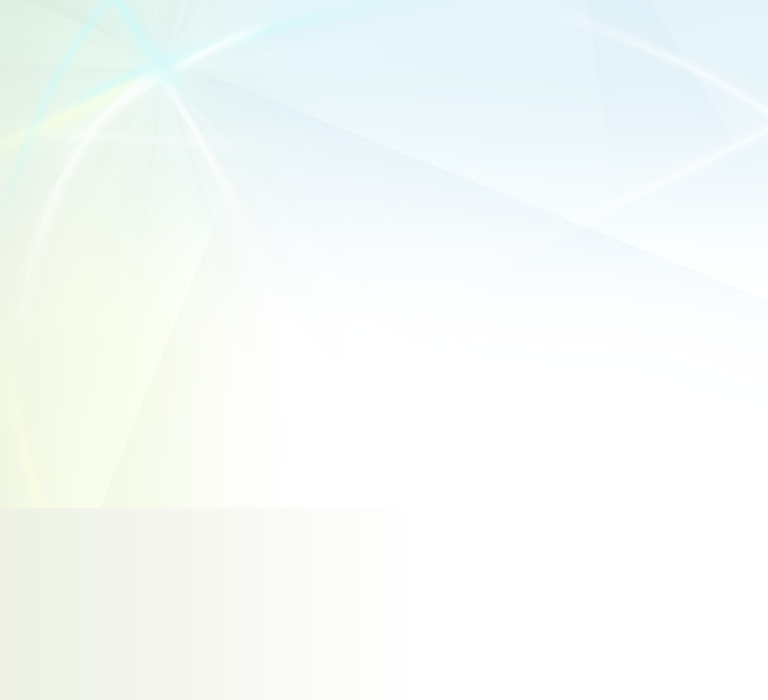
Give the GLSL for this background, as a Shadertoy shader.

```glsl
// Pale aurora backdrop: curved light ribbons and soft facets fading to white over a banded panel
#define HEIGHT 0.909
#define PANEL_TOP 0.660
#define PANEL_WIDTH 0.55
#define STRANDS 5
#define SEGMENTS 12
#define SPREAD 0.05
#define SKY_TINT vec3(0.108, 0.045, 0.022)
#define MINT_TINT vec3(0.105, 0.042, 0.090)
#define LIME_TINT vec3(0.036, 0.014, 0.090)
#define PANEL_TINT vec3(0.070, 0.055, 0.108)
#define CYAN vec3(0.80, 0.98, 0.98)
#define CREAM vec3(0.98, 1.00, 0.88)

float hash(float n) { return fract(sin(n * 12.9898) * 43758.5453); }

float noise(float x) {
    float f = fract(x);
    return mix(hash(floor(x)), hash(floor(x) + 1.0), f * f * (3.0 - 2.0 * f));
}

// Signed distance from a line; positive is below a rightward line
float side(vec2 q, vec2 a, vec2 b) {
    vec2 e = normalize(b - a);
    return e.x * (q.y - a.y) - e.y * (q.x - a.x);
}

// Shade that starts at a crisp edge and decays with distance
float facet(float d, float falloff) {
    return smoothstep(-0.001, 0.001, d) * exp(-max(d, 0.0) / falloff);
}

vec2 bezier(vec2 a, vec2 b, vec2 c, float t) {
    return mix(mix(a, b, t), mix(b, c, t), t);
}

// Glow around a quadratic curve, tapered at both ends
float strand(vec2 q, vec2 a, vec2 b, vec2 c, float width) {
    float nearest = 9.0, along = 0.0;
    vec2 p0 = a;
    for (int i = 1; i <= SEGMENTS; i++) {
        vec2 p1 = bezier(a, b, c, float(i) / float(SEGMENTS));
        vec2 e = p1 - p0;
        float h = clamp(dot(q - p0, e) / dot(e, e), 0.0, 1.0);
        float d = length(q - p0 - e * h);
        if (d < nearest) {
            nearest = d;
            along = (float(i) - 1.0 + h) / float(SEGMENTS);
        }
        p0 = p1;
    }
    float core = exp(-nearest * nearest / (width * width));
    float halo = 0.22 * exp(-nearest / (width * 4.0));
    return (core + halo) * smoothstep(0.0, 0.2, along) * (1.0 - smoothstep(0.4, 1.0, along));
}

// Thin and wide strands that fan out from one path
void ribbon(inout vec3 col, vec2 q, vec2 a, vec2 b, vec2 c, float width, vec3 tint, float strength) {
    float glow = 0.0;
    for (int i = 0; i < STRANDS; i++) {
        float n = float(i) + 7.0 * a.x + 3.0 * c.y;
        vec2 jitter = (vec2(hash(n), hash(n + 5.3)) - 0.5) * SPREAD;
        float thin = mix(0.35, 1.2, hash(n + 2.1));
        glow += strand(q, a + jitter * 0.4, b - jitter * 0.3, c + jitter, width * thin);
    }
    col = mix(col, tint, 0.9 * (1.0 - exp(-glow * strength)));
}

void mainImage(out vec4 fragColor, in vec2 fragCoord) {
    // Width is one unit, y grows downward from the top edge
    vec2 uv = fragCoord / iResolution.xy;
    vec2 q = vec2(uv.x, (1.0 - uv.y) * HEIGHT);

    // Mint and blue wash from the top, lime wash from the left
    float skyFade = 1.0 - smoothstep(0.0, 0.47, q.y);
    float limeFade = (1.0 - smoothstep(0.10, 0.41, q.x)) * smoothstep(0.08, 0.50, q.y);
    vec3 col = vec3(1.0);
    col -= mix(MINT_TINT, SKY_TINT, smoothstep(0.05, 0.42, q.x)) * skyFade;
    col -= LIME_TINT * limeFade;
    col -= vec3(0.020, 0.020, 0.018) * (1.0 - smoothstep(0.0, 0.11, q.x));

    // Faint streaks that radiate from the bright knot
    vec2 knot = q - vec2(0.213, 0.090);
    float angle = atan(knot.y, -knot.x);
    float streaks = noise(angle * 9.0) + 0.6 * noise(angle * 27.0) - 0.8;
    col += 0.022 * streaks * exp(-length(knot) / 0.20) * smoothstep(0.0, 0.06, length(knot));

    // Long diagonal facet and the lime facet
    float diagonal = side(q, vec2(0.03, 0.0), vec2(1.0, 0.39));
    col -= vec3(0.020, 0.010, 0.004) * facet(diagonal, 0.06) * smoothstep(0.15, 0.32, q.x);
    col += vec3(0.010, 0.010, 0.006) * facet(-diagonal, 0.10) * smoothstep(0.20, 0.45, q.x);
    col -= vec3(0.020, 0.018, 0.016) * facet(-diagonal, 0.05) * (1.0 - smoothstep(0.10, 0.22, q.x));
    float limeEdge = side(q, vec2(0.293, 0.26), vec2(0.130, 0.66));
    float limeRange = smoothstep(0.22, 0.36, q.y);
    col += vec3(0.009, 0.009, 0.010) * facet(limeEdge, 0.10) * limeRange;
    col -= vec3(0.008, 0.007, 0.010) * facet(-limeEdge, 0.08) * limeRange;

    // Small facets at the upper right
    float wedge = side(q, vec2(0.885, 0.065), vec2(1.0, 0.255));
    float rib = side(q, vec2(0.765, 0.0), vec2(0.795, 0.22));
    float ray = side(q, vec2(0.56, 0.395), vec2(1.0, 0.160));
    float rightFade = 1.0 - smoothstep(0.10, 0.28, q.y);
    col -= vec3(0.018, 0.014, 0.005) * facet(wedge, 0.06) * rightFade;
    col -= vec3(0.012, 0.010, 0.004) * facet(-rib, 0.08) * rightFade;
    col -= vec3(0.012, 0.006, 0.002) * facet(ray, 0.06) * smoothstep(0.54, 0.75, q.x);

    // Ribbons on the left
    ribbon(col, q, vec2(0.23, 0.08), vec2(0.07, 0.16), vec2(-0.10, 0.24), 0.009, CREAM, 0.35);
    ribbon(col, q, vec2(0.24, 0.07), vec2(0.03, 0.17), vec2(0.005, 0.56), 0.004, vec3(1.0), 0.30);
    ribbon(col, q, vec2(0.18, -0.04), vec2(0.03, 0.10), vec2(0.00, 0.36), 0.004, CYAN, 0.25);
    ribbon(col, q, vec2(0.07, 0.72), vec2(0.02, 0.57), vec2(-0.02, 0.36), 0.005, CREAM, 0.25);
    ribbon(col, q, vec2(0.01, 0.165), vec2(0.25, 0.19), vec2(0.48, 0.19), 0.002, vec3(1.0), 0.16);

    // Crossing beams around the bright knot
    ribbon(col, q, vec2(0.06, 0.15), vec2(0.27, 0.03), vec2(0.70, -0.03), 0.006, CYAN, 0.22);
    ribbon(col, q, vec2(0.36, 0.025), vec2(0.19, 0.09), vec2(0.04, 0.22), 0.007, vec3(1.0), 0.32);
    ribbon(col, q, vec2(0.115, -0.06), vec2(0.18, 0.05), vec2(0.27, 0.19), 0.006, CYAN, 0.36);
    ribbon(col, q, vec2(0.19, 0.06), vec2(0.27, 0.19), vec2(0.38, 0.38), 0.004, vec3(1.0), 0.36);
    col = mix(col, CYAN, 0.45 * exp(-dot(knot, knot) / 0.0006));

    // Ribbons on the right
    ribbon(col, q, vec2(1.12, 0.24), vec2(0.93, 0.055), vec2(0.56, -0.03), 0.004, vec3(1.0), 0.24);
    ribbon(col, q, vec2(1.12, 0.105), vec2(0.88, 0.235), vec2(0.62, 0.355), 0.005, vec3(1.0), 0.28);

    // Lower panel with faint vertical bands
    float bands = 20.0;
    float stepped = (floor(q.x * bands) + 0.5) / bands;
    float panelFade = clamp(1.0 - mix(q.x, stepped, 0.4) / PANEL_WIDTH, 0.0, 1.0);
    vec3 panel = 1.0 - PANEL_TINT * panelFade;
    col = mix(col, panel, smoothstep(PANEL_TOP - 0.001, PANEL_TOP + 0.001, q.y));

    fragColor = vec4(clamp(col, 0.0, 1.0), 1.0);
}
```
